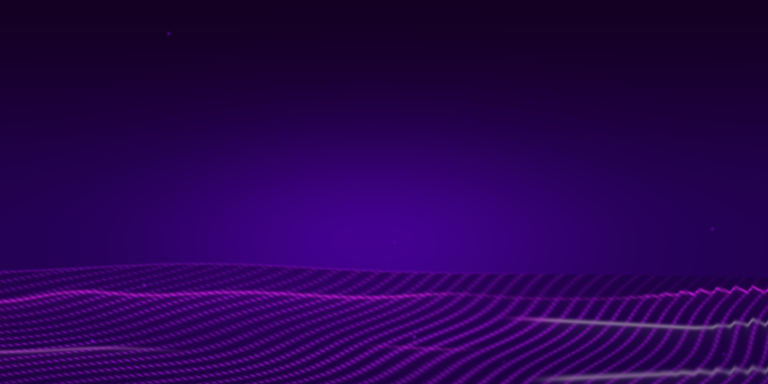
Write a WebGL 2 fragment shader that draws this background.

```glsl
#version 300 es
precision highp float;

uniform vec2 u_resolution;
out vec4 fragColor;

const vec3 NIGHT = vec3(0.075, 0.0, 0.13);
const vec3 INDIGO = vec3(0.135, 0.003, 0.315);
const vec3 VIOLET_GLOW = vec3(0.13, 0.0, 0.25);
const vec3 DEEP = vec3(0.11, 0.005, 0.25);
const vec3 PURPLE = vec3(0.52, 0.05, 0.72);
const vec3 MAGENTA = vec3(0.74, 0.10, 0.80);
const vec3 PALE = vec3(0.50, 0.40, 0.57);
const float TAU = 6.2831853;

float hump(float x, float center, float width) {
    float d = (x - center) / width;
    return exp(-d * d);
}

// 1 between the two ends, with soft borders
float span(float x, float start, float end, float soft) {
    return smoothstep(start - soft, start + soft, x)
         * (1.0 - smoothstep(end - soft, end + soft, x));
}

vec2 hash2(vec2 cell) {
    vec3 q = fract(cell.xyx * vec3(0.1031, 0.1030, 0.0973));
    q += dot(q, q.yzx + 33.33);
    return fract((q.xx + q.yz) * q.zy);
}

vec3 sky(vec2 p) {
    vec3 base = mix(INDIGO, NIGHT, smoothstep(0.38, 1.05, p.y));
    vec2 d = (p - vec2(0.97, 0.37)) / vec2(0.55, 0.27);
    return base + VIOLET_GLOW * exp(-dot(d, d));
}

// Heights of the folds of the sheet
float horizonHeight(float x) {
    return 0.287 + 0.026 * hump(x, 0.52, 0.4) - 0.008 * smoothstep(1.4, 2.0, x);
}

float crestHeight(float x, float wobble) {
    float folds = 0.018 * hump(x, 0.21, 0.13) + 0.017 * hump(x, 0.62, 0.24)
                + 0.013 * hump(x, 1.17, 0.14) - 0.009 * hump(x, 0.0, 0.1);
    float rise = smoothstep(1.55, 1.95, x);
    return 0.222 + folds + 0.024 * rise + 0.006 * wobble * smoothstep(1.6, 1.9, x);
}

float paleHeight(float x, float wobble) {
    float right = smoothstep(1.8, 2.0, x);
    return 0.172 - 0.053 * (x - 1.33) + 0.025 * right + 0.007 * wobble * right;
}

// Thin bright line with a softer skirt below it
float ridge(float y, float height, float width) {
    float d = y - height;
    float skirt = exp(-abs(d) / 0.022) * (1.0 - smoothstep(-0.004, 0.004, d));
    return hump(d, 0.0, width) + 0.22 * skirt;
}

// Strands fan from nearly flat at the left to steep at the right
float strandPhase(vec2 p) {
    float along = 6.0 * p.x + 4.5 * p.x * p.x;
    float across = (50.0 - 18.0 * p.x) * (p.y - 0.15);
    float sway = 0.28 * sin(5.0 * p.x + 26.0 * p.y) + 0.2 * sin(9.0 * p.x - 14.0 * p.y);
    return along - across + sway;
}

float beads(vec2 p) {
    return 0.5 + 0.5 * cos(TAU * (48.0 * p.x + 66.0 * p.y));
}

float dottedStrands(vec2 p) {
    float strand = abs(fract(strandPhase(p)) - 0.5);
    float merged = 0.65 * smoothstep(0.6, 1.3, p.x);
    float width = mix(0.23, 0.16, smoothstep(0.8, 1.9, p.x));
    return hump(strand, 0.0, width) * mix(0.2 + 0.8 * beads(p), 0.85, merged);
}

// One speck in a few cells of a jittered grid
float specks(vec2 p, float size, float chance) {
    vec2 cell = floor(p / size);
    vec2 jitter = hash2(cell);
    vec2 d = p - (cell + 0.2 + 0.6 * jitter) * size;
    float present = step(1.0 - chance, hash2(cell + 71.0).x);
    return present * jitter.y * exp(-dot(d, d) / 0.00002);
}

void main() {
    vec2 p = gl_FragCoord.xy / u_resolution.y;
    p.x *= 2.0 * u_resolution.y / u_resolution.x;
    float turn = TAU * 21.5 * p.x;
    float wobble = sin(turn + 0.6 * sin(turn));

    float horizon = horizonHeight(p.x);
    float crest = crestHeight(p.x, wobble);
    float pale = paleHeight(p.x, wobble);
    float sheet = 1.0 - smoothstep(horizon - 0.004, horizon + 0.003, p.y);

    // Sky and the shaded ground under the strands
    vec3 color = sky(p);
    vec3 ground = DEEP + 0.45 * VIOLET_GLOW * hump(p.x, 0.75, 0.75) * smoothstep(0.0, 0.28, p.y);
    color = mix(color, ground, sheet * 0.9);

    // Beaded sheet, fainter behind the crest at the right
    float behind = smoothstep(crest - 0.01, crest + 0.01, p.y);
    float fade = 1.0 - behind * mix(0.45, 0.8, smoothstep(1.3, 1.9, p.x));
    float swell = sin(35.0 * (p.y - crest) + 2.0 * sin(3.0 * p.x));
    float light = 0.66 + 0.13 * swell + 0.12 * hump(p.x, 1.1, 0.45);
    color = mix(color, PURPLE, sheet * dottedStrands(p) * fade * light);

    // Luminous folds, broken by the beads
    float sparkle = 0.6 + 0.4 * beads(p);
    float rim = hump(p.y, horizon, 0.004) * (1.0 - smoothstep(0.9, 1.6, p.x));
    color = mix(color, PURPLE, 0.4 * rim * sparkle);
    float crestLight = (0.72 - 0.5 * span(p.x, 1.15, 1.68, 0.1)) * sparkle;
    color = mix(color, MAGENTA, crestLight * ridge(p.y, crest, 0.005));
    float innerFold = ridge(p.y, 0.096 + 0.006 * sin(9.0 * p.x), 0.005);
    color = mix(color, MAGENTA, 0.4 * innerFold * sparkle * span(p.x, 1.0, 1.2, 0.08));
    float leftFold = ridge(p.y, 0.083 + 0.011 * hump(p.x, 0.28, 0.17), 0.005);
    color = mix(color, mix(MAGENTA, PALE, 0.6), 0.6 * leftFold * (1.0 - smoothstep(0.2, 0.55, p.x)));

    // Pale edges at the right, breaking into dashes
    float dash = 1.0 - 0.45 * smoothstep(1.78, 1.9, p.x) * (0.5 - 0.5 * cos(turn));
    vec3 edgeColor = mix(MAGENTA, PALE, smoothstep(1.3, 1.5, p.x));
    color = mix(color, edgeColor, 0.85 * dash * ridge(p.y, pale, 0.006) * smoothstep(1.28, 1.45, p.x));
    float nearHeight = 0.012 + 0.045 * (p.x - 1.4) + 0.005 * wobble * smoothstep(1.65, 1.95, p.x);
    color = mix(color, PALE, 0.75 * dash * ridge(p.y, nearHeight, 0.008) * smoothstep(1.35, 1.5, p.x));

    // Drifting specks
    color += PURPLE * specks(p, 0.16, mix(0.06, 0.35, sheet)) * 0.5;
    fragColor = vec4(color, 1.0);
}
```
